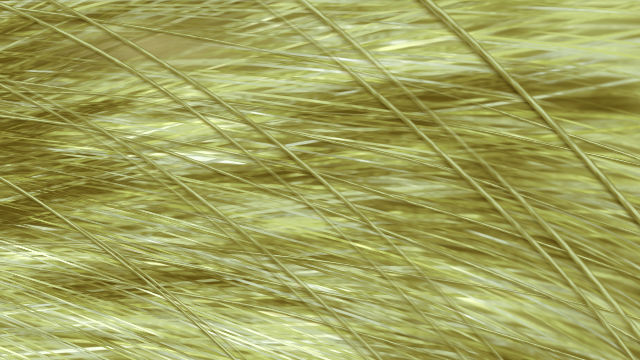
This texture is drawn by a Shadertoy shader. Its source:

```glsl
// Macro view of glossy golden fibres: fanned layers of soft strands over a brown
// olive ground, crossed by long curved hairs. Strands are cells across a bent
// fan of lines, broken up and lit by value noise along their length.

float hash(vec2 p) {
    return fract(sin(dot(p, vec2(127.1, 311.7))) * 43758.5453);
}

float noise(vec2 p) {
    vec2 i = floor(p), f = fract(p);
    f = f * f * (3.0 - 2.0 * f);
    return mix(mix(hash(i), hash(i + vec2(1, 0)), f.x),
               mix(hash(i + vec2(0, 1)), hash(i + vec2(1, 1)), f.x), f.y);
}

// Tone from brown shadow through olive and straw to a pale glint
vec3 goldRamp(float t) {
    vec3 c = mix(vec3(0.38, 0.32, 0.08), vec3(0.56, 0.54, 0.22), smoothstep(0.0, 0.42, t));
    c = mix(c, vec3(0.65, 0.68, 0.38), smoothstep(0.34, 0.62, t));
    c = mix(c, vec3(0.78, 0.83, 0.57), smoothstep(0.56, 0.84, t));
    return mix(c, vec3(0.97, 1.0, 0.83), smoothstep(0.9, 1.25, t));
}

// Height of a point within a fan of lines: rising at the top, drooping at lower right
float fanHeight(vec2 p, float tilt) {
    float x = p.x - 0.9;
    float droop = x < 0.0 ? 0.03 : 0.17 * (1.1 - p.y);
    float v = (p.y - tilt * x + droop * x * x) / (1.0 + 0.32 * x);
    return v + 0.04 * (noise(vec2(p.x * 1.4 + tilt * 40.0, p.y * 3.0)) - 0.5);
}

// Broad light and shadow: large patches plus elongated bundles
float broadLight(vec2 p) {
    float v = fanHeight(p, -0.12);
    float patches = noise(vec2(p.x * 1.9 + 4.0, v * 5.0 + 1.7)) - 0.5;
    float bundles = noise(vec2(p.x * 3.6 + 9.0, v * 19.0)) - 0.5;
    return 0.66 * patches + 0.58 * bundles;
}

// One layer of near-parallel strands painted over the colour below
vec3 fibreLayer(vec3 below, vec2 p, float layer, float blur, float thin, float light) {
    float tilt = -0.12 + 0.52 * (hash(vec2(layer, 3.0)) - 0.5);
    float width = mix(0.036, 0.0125, layer / 10.0);
    float v = fanHeight(p, tilt) / width;
    vec2 id = vec2(floor(v), layer * 7.3);
    float rnd = hash(id);
    float q = abs(fract(v) - 0.5 + 0.16 * (rnd - 0.5));

    float along = noise(vec2(p.x * 2.5 + rnd * 91.0, id.x * 3.7 + layer));
    float glint = noise(vec2(p.x * 9.0 + rnd * 57.0, id.x * 5.1 + layer));
    float grain = noise(vec2(p.x * 65.0, v * 2.5 + layer * 9.0));

    float tone = 0.49 + 0.46 * (hash(id + 5.5) - 0.5) + light;
    tone += 0.28 * (0.5 - 4.0 * q * q) + 0.24 * (grain - 0.5);
    tone += 0.55 * smoothstep(0.62, 0.95, glint) * (1.0 - 2.0 * q);
    tone = mix(tone, 0.53 + light, 0.38 * blur);

    vec3 col = goldRamp(tone);
    col.b += 0.26 * (hash(id + 2.2) - 0.45) * smoothstep(0.3, 0.7, tone);
    float cover = smoothstep(0.48, 0.72, along) * (1.0 - thin);
    float edge = 1.0 - smoothstep(0.14 - 0.12 * blur, 0.42, q);
    return mix(below, col, cover * edge);
}

// A single hair: bent line through an anchor, with faint shadow and lit core
vec3 hair(vec3 below, vec2 p, vec2 anchor, float slope, float bend, float radius, float seed) {
    float x = p.x - anchor.x;
    float dy = p.y - anchor.y + slope * x + bend * x * x;
    dy += 0.025 * (noise(vec2(p.x * 2.5, seed * 13.0)) - 0.5);
    float steep = slope + 2.0 * bend * x;
    float d = dy / sqrt(1.0 + steep * steep);
    float q = d / radius;

    float glint = noise(vec2(p.x * 16.0, seed * 31.0));
    float grain = noise(vec2(p.x * 80.0, q * 2.0 + seed * 5.0));
    float core = exp(-4.0 * (q - 0.25) * (q - 0.25));
    float tone = 0.34 + core * (0.22 + 0.42 * glint) + 0.3 * (grain - 0.5);
    vec3 col = goldRamp(tone);
    col.b += 0.05 * core;

    float shadow = exp(-1.3 * (q + 1.0) * (q + 1.0));
    float body = 1.0 - smoothstep(radius * 0.6, radius + 0.002, abs(d));
    float fade = 0.45 + 0.55 * smoothstep(0.2, 0.6, noise(vec2(p.x * 2.5, seed * 9.0)));
    vec3 shaded = below * (1.0 - vec3(0.18, 0.22, 0.34) * shadow * fade);
    return mix(shaded, col, 0.9 * body * fade);
}

void mainImage(out vec4 fragColor, in vec2 fragCoord) {
    vec2 p = fragCoord / iResolution.y;

    // Soft out-of-focus ground with a pale open patch at upper left
    vec2 patchPos = (p - vec2(0.42, 0.87)) / vec2(0.28, 0.08);
    float openPatch = exp(-dot(patchPos, patchPos));
    float light = broadLight(p);
    vec3 col = goldRamp(0.25 + 0.9 * light);
    col = mix(col, vec3(0.67, 0.64, 0.4), openPatch);

    // Fanned strands, coarse to fine, with softer focus to the right
    float blur = smoothstep(0.9, 1.75, p.x + 0.2 * (p.y - 0.5));
    for (float i = 0.0; i < 11.0; i++) {
        col = fibreLayer(col, p, i, blur, 0.8 * openPatch, light);
    }

    // Shallow hairs drifting down to the right
    for (float i = 0.0; i < 8.0; i++) {
        float r = hash(vec2(i, 21.0));
        vec2 anchor = vec2(0.7, 0.08 + 0.105 * i + 0.1 * r);
        col = hair(col, p, anchor, 0.08 + 0.26 * r, 0.07, 0.003 + 0.002 * r, i + 40.0);
    }

    // Long diagonal hairs in loose pairs, steeper and thicker to the right
    for (float i = 0.0; i < 10.0; i++) {
        float r = hash(vec2(i, 8.0));
        float x = -0.3 + 0.47 * floor(i / 2.0) + 0.2 * r;
        float radius = 0.004 + 0.003 * hash(vec2(i, 14.0)) + 0.0018 * x * x;
        col = hair(col, p, vec2(x, 0.6), 0.54 + 0.34 * x, 0.26, radius, i + 1.0);
    }

    fragColor = vec4(clamp(col, 0.0, 1.0), 1.0);
}
```
